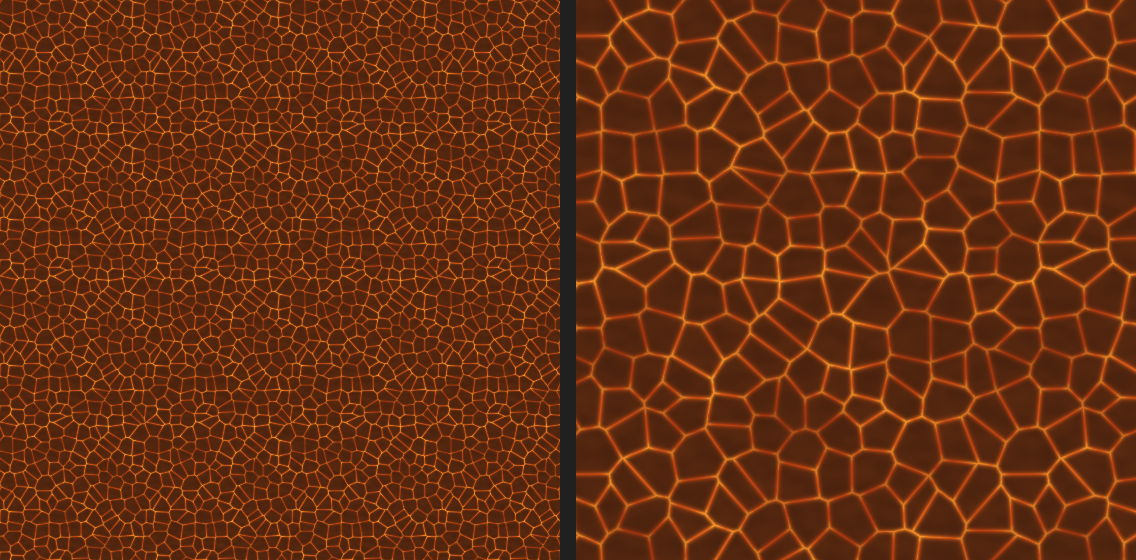
Left: the whole. Right: its middle third, enlarged.
Give the GLSL for this texture, as a three.js fragment shader.

```glsl
// Cracked lava crust: small dark brown Voronoi plates split by thin glowing seams.
// Distances to the two nearest plate borders shape the seams and hot junctions;
// repeating gradient noise mottles the plates and varies the heat.

#define CELLS 46.0        // plates across the canvas
#define PERIOD 12.0       // plates before the pattern repeats
#define JITTER 0.92       // irregularity of the plates
#define SEAM_WIDTH 0.060  // glow radius of a seam, in plates
#define NODE_WIDTH 0.13   // glow radius of a junction, in plates
#define MOTTLE 0.13       // contrast of the plate surface
#define HEAT_RANGE 0.55   // variation of seam brightness
#define ROCK vec3(0.315, 0.145, 0.057)
#define SEAM vec3(0.810, 0.250, 0.060)
#define EMBER vec3(0.860, 0.490, 0.130)

varying vec2 vUv;

vec2 hash2(vec2 p) {
  vec3 q = fract(vec3(p.xyx) * vec3(0.1031, 0.1030, 0.0973));
  q += dot(q, q.yzx + 33.33);
  return fract((q.xx + q.yz) * q.zy);
}

// Offset of the seed point inside a repeating lattice cell
vec2 seed(vec2 cell) {
  return 0.5 + JITTER * (hash2(mod(cell, PERIOD) + 7.0) - 0.5);
}

float gradientDot(vec2 corner, vec2 offset, vec2 period) {
  float angle = 6.28318 * hash2(mod(corner, period) + 41.0).x;
  return dot(vec2(cos(angle), sin(angle)), offset);
}

// Tiling gradient noise, about -0.7 to 0.7
float gradientNoise(vec2 p, vec2 period) {
  vec2 i = floor(p);
  vec2 f = p - i;
  vec2 u = f * f * f * (f * (f * 6.0 - 15.0) + 10.0);
  vec2 e = vec2(1.0, 0.0);
  float low = mix(gradientDot(i, f, period),
                  gradientDot(i + e.xy, f - e.xy, period), u.x);
  float high = mix(gradientDot(i + e.yx, f - e.yx, period),
                   gradientDot(i + e.xx, f - e.xx, period), u.x);
  return mix(low, high, u.y);
}

// Distances to the nearest and second nearest plate borders
vec2 borderDistances(vec2 p) {
  vec2 cell = floor(p);
  vec2 f = p - cell;
  vec2 nearCell = vec2(0.0);
  vec2 nearSeed = vec2(0.0);
  float nearest = 8.0;
  for (int y = -1; y <= 1; y++) {
    for (int x = -1; x <= 1; x++) {
      vec2 g = vec2(float(x), float(y));
      vec2 r = g + seed(cell + g) - f;
      float d = dot(r, r);
      if (d < nearest) {
        nearest = d;
        nearSeed = r;
        nearCell = g;
      }
    }
  }

  vec2 border = vec2(8.0);
  for (int y = -2; y <= 2; y++) {
    for (int x = -2; x <= 2; x++) {
      vec2 g = nearCell + vec2(float(x), float(y));
      vec2 r = g + seed(cell + g) - f;
      vec2 across = r - nearSeed;
      if (dot(across, across) > 0.00001) {
        float d = dot(0.5 * (nearSeed + r), normalize(across));
        border = vec2(min(border.x, d), min(border.y, max(border.x, d)));
      }
    }
  }
  return border;
}

void main() {
  vec2 p = vUv * CELLS;
  vec2 border = borderDistances(p);

  // Plate surface: flat, slightly streaked mottling
  float mottle = gradientNoise(p * vec2(1.0, 2.0), PERIOD * vec2(1.0, 2.0));
  mottle += 0.5 * gradientNoise(p * vec2(2.0, 3.0), PERIOD * vec2(2.0, 3.0));
  vec3 color = ROCK * (1.0 + MOTTLE * mottle);

  // Seams: soft narrow glow, unevenly heated
  float heat = gradientNoise(p * 0.5, vec2(PERIOD * 0.5));
  float seam = exp(-pow(max(border.x, 0.0) / SEAM_WIDTH, 1.3));
  float node = exp(-pow(border.y / NODE_WIDTH, 2.0));
  float strength = clamp(0.88 + HEAT_RANGE * heat, 0.4, 1.1);

  // Junctions and warm patches turn from red to amber
  float amber = clamp(0.15 + 0.7 * node + 0.7 * heat, 0.0, 1.0);
  color = mix(color, mix(SEAM, EMBER, amber), seam * strength);
  color += vec3(0.10, 0.07, 0.02) * node * seam;

  gl_FragColor = vec4(color, 1.0);
}
```
